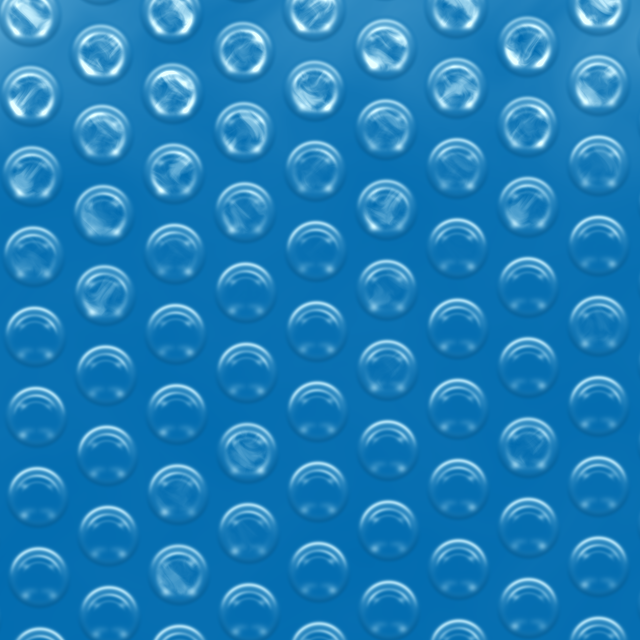
This texture is drawn by a Shadertoy shader. Its source:

```glsl
// Blue bubble sheet: staggered clear domes with glossy arcs, more crumpled and hazy near the top.
#define COLUMN_STEP 0.1112
#define ROW_STEP 0.1253
#define FIRST_DOME vec2(0.0456, 0.0235)
#define COLUMN_RISE 0.0021
#define LEAN 0.017
#define DOME_RADIUS 0.0455
#define DEEP_BLUE vec3(0.01, 0.425, 0.688)
#define PALE_BLUE vec3(0.73, 0.91, 0.98)
#define HAZE 0.34
#define CRUMPLE 0.75

float hash(vec2 p) {
    return fract(sin(dot(p, vec2(127.1, 311.7))) * 4375.85);
}

// Layered, warped sines in the range -1 to 1
float waves(vec2 p) {
    float sum = 0.0, amp = 0.5;
    for (int i = 0; i < 4; i++) {
        p += 0.6 * sin(p.yx * 1.3 + float(i) * 1.7);
        sum += amp * sin(p.x + 1.3) * cos(p.y - 0.4);
        p = mat2(1.4, 1.1, -1.1, 1.4) * p;
        amp *= 0.5;
    }
    return sum;
}

float ring(vec2 p, float radius, float width) {
    float d = (length(p) - radius) / width;
    return exp(-d * d);
}

float glint(vec2 p, vec2 center, vec2 size) {
    vec2 d = (p - center) / size;
    return exp(-dot(d, d));
}

// Light on one dome; q spans -1 to 1, y up
float domeLight(vec2 q, vec2 cell, float wear) {
    float seed = hash(cell), len = length(q);
    float up = q.y / max(len, 0.001);
    float inside = 1.0 - smoothstep(0.62, 0.85, len);
    float flicker = 0.75 + 0.25 * sin(atan(q.x, q.y) * 3.0 + seed * 20.0);
    float tilt = 0.4 * (seed - 0.65);

    // Glow between two upper arcs; a fainter third arc inside
    float light = 0.17 * ring(q, 0.87, 0.17) * smoothstep(-0.35, 0.6, up);
    light += 0.05 * ring(q, 0.92, 0.12);
    light += mix(0.72, 0.42, wear) * ring(q, 0.95, 0.07) * smoothstep(0.05, 0.9, up + tilt * q.x);
    light += 0.62 * flicker * ring(q + vec2(0.0, 0.06), 0.76, 0.065) * smoothstep(0.05, 0.75, up - tilt * q.x);
    light += 0.16 * ring(q + vec2(0.0, 0.1), 0.58, 0.06) * smoothstep(0.1, 0.7, up);

    // Paired reflections above and below, mirrored left to right
    vec2 m = vec2(abs(q.x), q.y);
    float side = 0.75 + 0.25 * sign(q.x) * sin(seed * 30.0);
    light += 0.4 * side * glint(m, vec2(0.46, 0.35), vec2(0.13, 0.1));
    light += 0.5 * side * glint(m, vec2(0.47, -0.66), vec2(0.15, 0.13));
    light += 0.14 * glint(m, vec2(0.3, -0.5), vec2(0.25, 0.12));

    // Crumpled film: lower crescents, milky body and soft creases
    float low = smoothstep(0.2, -0.6, up) * smoothstep(0.05, 0.5, abs(q.x));
    light += wear * 0.9 * side * low * ring(q, 0.74, 0.11);
    light += wear * 0.34 * flicker * ring(q, 0.74, 0.1);
    float crease = waves(q * 2.7 + seed * 40.0);
    light += wear * inside * (0.1 + CRUMPLE * smoothstep(0.0, 0.6, crease));
    light += wear * 0.25 * inside * waves(q * 5.0 + seed * 17.0);
    return light;
}

void mainImage(out vec4 fragColor, in vec2 fragCoord) {
    vec2 uv = fragCoord / iResolution.xy;
    vec2 p = vec2(uv.x, 1.0 - uv.y); // measured down from the top

    // Nearest dome on a leaning, staggered grid
    float lean = LEAN * p.y;
    float columnStep = COLUMN_STEP - lean / 8.0;
    float column = floor((p.x - FIRST_DOME.x - lean) / columnStep + 0.5);
    float stagger = 0.5 * ROW_STEP * mod(column, 2.0);
    float columnTop = FIRST_DOME.y + stagger - COLUMN_RISE * column;
    float row = floor((p.y - columnTop) / ROW_STEP + 0.5);
    vec2 cell = vec2(column, row);
    vec2 center = vec2(FIRST_DOME.x + lean + columnStep * column, columnTop + ROW_STEP * row);
    vec2 q = (p - center) * vec2(1.0, -1.0) / DOME_RADIUS;

    // Wear fades downward, with a few worn domes anywhere
    float chance = hash(cell + 7.3);
    float wear = 1.0 - smoothstep(0.08, 0.55, center.y + 0.16 * center.x);
    wear = wear * (0.75 + 0.45 * chance) + 0.4 * smoothstep(0.82, 0.97, chance);
    wear = clamp(wear, 0.0, 1.0);

    // Sheet tone with haze along the top, strongest in the corners
    float cloud = waves(p * 11.0);
    float topHaze = 1.0 - smoothstep(0.0, 0.34, p.y);
    float corner = 0.5 + 0.5 * smoothstep(0.2, 0.5, abs(p.x - 0.5));
    float light = 0.01 + 0.025 * cloud + 0.04 * (1.0 - p.y);
    light += HAZE * topHaze * corner * (0.7 + 0.6 * cloud);

    // Dome and the soft shade under it
    float fade = 1.0 - smoothstep(1.02, 1.2, length(q));
    light = mix(light, light * 0.6, fade);
    light += fade * domeLight(q, cell, wear);
    float shade = ring(q, 1.04, 0.14) * smoothstep(0.3, -0.8, q.y) * fade;

    vec3 color = mix(DEEP_BLUE, PALE_BLUE, clamp(light, -0.01, 1.25));
    color *= 1.0 - 0.1 * shade;
    fragColor = vec4(clamp(color, 0.0, 1.0), 1.0);
}
```
